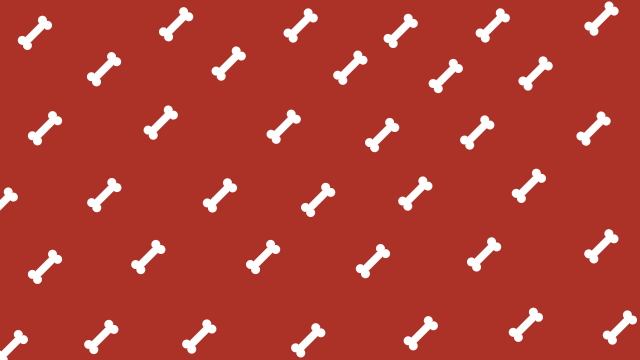
Reproduce this pattern procedurally as a WebGL 2 fragment shader.

```glsl
#version 300 es
precision highp float;
// Small white dog bones, all tilted the same way, in six loose rows on brick red.

uniform vec2 u_resolution;
out vec4 fragColor;

// Signed distance to a bone along the rising diagonal, in canvas heights.
float boneDistance(vec2 p) {
    vec2 q = abs(vec2(p.x + p.y, p.y - p.x) * 0.70711);
    float knob = length(q - vec2(0.0396, 0.0101)) - 0.0124;
    vec2 d = q - vec2(0.0396, 0.0104);
    float shaft = length(max(d, 0.0)) + min(max(d.x, d.y), 0.0);
    return min(knob, shaft);
}

// Sideways drift within a row: it fades, then reverses, from top to bottom.
float drift(float row, float i) {
    float a = i * 1.0472;
    float sway = 0.75 * sin(a) + 0.25 * (1.0 - cos(a));
    return (0.088 - 0.0255 * row) * sway - 0.016 * sin(row * 0.628) * sin(2.0 * a);
}

void main() {
    vec2 p = gl_FragCoord.xy / u_resolution.y;
    float aspect = u_resolution.x / u_resolution.y;
    p.x *= 1.7778 / aspect;

    // Each row: first x, base height, spacing, slope per bone.
    vec4 rows[6] = vec4[6](
        vec4(0.097, 0.917, 0.324, 0.0035),
        vec4(0.289, 0.816, 0.306, -0.0046),
        vec4(0.125, 0.652, 0.306, -0.0046),
        vec4(0.002, 0.440, 0.292, 0.006),
        vec4(0.125, 0.267, 0.306, 0.007),
        vec4(0.030, 0.044, 0.282, 0.008));

    float nearest = 1.0;
    for (int r = 0; r < 6; r++) {
        vec4 row = rows[r];
        int count = 6 - int(r == 1) + int(r == 5);
        for (int n = 0; n < count; n++) {
            float i = float(n);
            vec2 center = row.xy + i * row.zw;
            center += vec2(drift(float(r), i), -0.0138 * sin(1.7 * i + 2.5));
            nearest = min(nearest, boneDistance(p - center));
        }
    }

    // Blend the bones over the ground with a one-pixel soft edge.
    float cover = clamp(0.5 - nearest * u_resolution.y, 0.0, 1.0);
    vec3 brickRed = vec3(0.675, 0.196, 0.153);
    fragColor = vec4(mix(brickRed, vec3(1.0), cover), 1.0);
}
```
